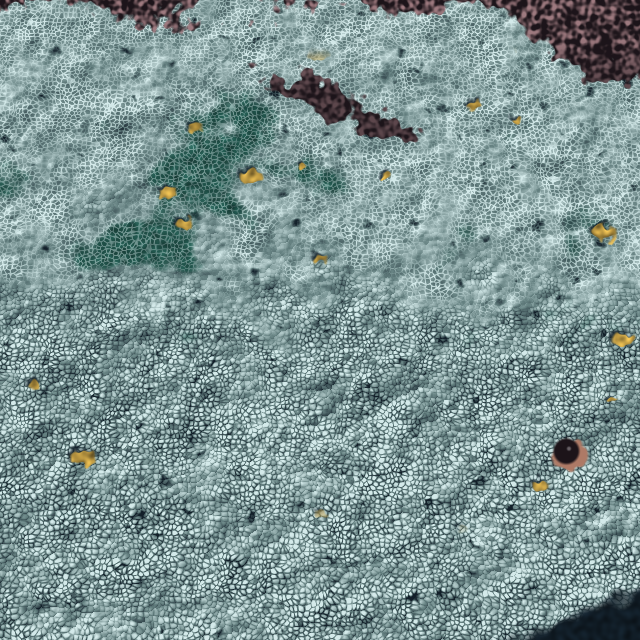
Write a three.js fragment shader that draws this texture.

```glsl
varying vec2 vUv;

#define CELLS 122.0
#define RELIEF 1.0
#define GRAIN_LEVEL 0.53
#define KNOB_GRID 13.0
#define PIT_GRID 22.0
#define OCHRE_GRID 9.0
#define OCHRE_CHANCE 0.36
#define LIGHT vec2(-0.6, 0.8)

const vec3 SHADOW = vec3(0.07, 0.12, 0.16);
const vec3 TEAL = vec3(0.40, 0.51, 0.51);
const vec3 PALE = vec3(0.76, 0.85, 0.85);
const vec3 POOL = vec3(0.11, 0.33, 0.29);
const vec3 OCHRE = vec3(0.74, 0.60, 0.26);
const vec3 WEED = vec3(0.11, 0.08, 0.10);
const vec3 PINK = vec3(0.62, 0.48, 0.50);

vec2 hash2(vec2 p) {
  vec2 q = vec2(dot(p, vec2(127.1, 311.7)), dot(p, vec2(269.5, 183.3)));
  return fract(sin(q) * 43758.5);
}

float corner(vec2 id, vec2 f, vec2 o) {
  return dot(hash2(id + o) * 2.0 - 1.0, f - o);
}

float gradientNoise(vec2 p) {
  vec2 id = floor(p), f = fract(p);
  vec2 u = f * f * (3.0 - 2.0 * f);
  float low = mix(corner(id, f, vec2(0, 0)), corner(id, f, vec2(1, 0)), u.x);
  float high = mix(corner(id, f, vec2(0, 1)), corner(id, f, vec2(1, 1)), u.x);
  return mix(low, high, u.y);
}

float fbm(vec2 p) {
  float sum = 0.0, amp = 1.0;
  for (int i = 0; i < 4; i++) {
    sum += amp * gradientNoise(p);
    p = p * 2.03 + 17.3;
    amp *= 0.55;
  }
  return sum;
}

// Nearest and second distance, side facing the light, random value per cell
vec4 voronoi(vec2 p) {
  vec2 base = floor(p);
  vec4 v = vec4(9.0, 9.0, 0.0, 0.0);
  for (int j = -1; j <= 1; j++)
  for (int i = -1; i <= 1; i++) {
    vec2 id = base + vec2(i, j);
    vec2 r = hash2(id);
    vec2 o = p - id - 0.05 - 0.9 * r;
    float d = length(o);
    if (d < v.x) v = vec4(d, v.x, dot(o, LIGHT), fract(r.x * 7.0 + r.y));
    else v.y = min(v.y, d);
  }
  return v;
}

// Offset from the nearest scattered spot, and its random size
vec3 scatter(vec2 p, float grid, float chance, float seed) {
  vec2 base = floor(p * grid);
  vec3 best = vec3(9.0);
  for (int j = -1; j <= 1; j++)
  for (int i = -1; i <= 1; i++) {
    vec2 id = base + vec2(i, j);
    vec2 d = p - (id + 0.15 + 0.7 * hash2(id + seed)) / grid;
    float pick = hash2(id + seed + 57.0).x;
    if (pick < chance && dot(d, d) < dot(best.xy, best.xy)) best = vec3(d, pick / chance);
  }
  return best;
}

float disc(vec2 d, float radius, float soft) {
  return 1.0 - smoothstep(radius - soft, radius + soft, length(d));
}

void main() {
  vec2 p = vUv;
  float broad = fbm(p * 3.5 + 4.0);
  float rough = gradientNoise(p * 32.0 + 9.0);
  float fine = gradientNoise(p * 85.0);
  float patches = gradientNoise(p * 14.0 + 5.0);
  vec2 wobble = vec2(rough, fine) * 0.011;

  // Cells shrink with distance: raised grains below, honeycomb above
  vec2 q = vec2((p.x - 0.5) * (1.0 + 0.25 * p.y), p.y * (1.0 + 0.2 * p.y));
  vec4 cell = voronoi((q + 0.012 * vec2(rough, patches)) * CELLS);
  float gap = cell.y - cell.x;
  float wall = 1.0 - smoothstep(0.08, 0.42, gap);
  float grain = smoothstep(0.0, 0.5, gap) * (1.0 - 0.35 * smoothstep(0.25, 0.7, cell.x));
  float comb = smoothstep(-0.12, 0.12, p.y - GRAIN_LEVEL + 0.25 * broad + 0.25 * patches);
  float depth = clamp(0.85 + 1.3 * patches + 1.2 * rough, 0.25, 1.4);
  float grains = 0.56 + (grain - 0.46) * 0.45 * depth + 0.22 * cell.z;
  float holes = 0.62 + (wall - 0.45) * 0.24 * depth;
  float tone = mix(grains, holes, comb) + (cell.w - 0.5) * mix(0.16, 0.08, comb);

  // Lumpy relief lit from the upper left
  vec2 lumps = p * vec2(13.0, 15.0);
  float slope = fbm(lumps) - fbm(lumps + LIGHT * 0.075);
  tone += slope * RELIEF * mix(0.95, 0.75, comb) + 0.08 * broad + 0.16 * fine;

  // Round knobs with a cast shadow
  vec3 knob = scatter(p + wobble * 0.7, KNOB_GRID, 0.4, 11.0);
  float size = 0.008 + 0.016 * knob.z;
  float dome = disc(knob.xy, size, size * 0.25);
  tone -= 0.2 * disc(knob.xy + LIGHT * size * 0.4, size, size * 0.4) * (1.0 - dome);
  tone += 0.17 * dome * dot(knob.xy, LIGHT) / size;

  // Small ragged pits
  vec3 pit = scatter(p + wobble * 1.3, PIT_GRID, 0.3, 31.0);
  float pitSize = 0.002 + 0.006 * pit.z;
  tone -= 0.42 * disc(pit.xy * vec2(1.0, 1.4), pitSize, 0.004);

  vec3 color = mix(SHADOW, TEAL, clamp(tone / 0.48, 0.0, 1.0));
  color = mix(color, PALE, clamp((tone - 0.48) / 0.32, 0.0, 1.2));

  // Green pools
  vec2 tilt = p - vec2(0.33, 0.74);
  float mainPool = 0.8 - length(vec2(tilt.x - 0.4 * tilt.y, tilt.y) / vec2(0.1, 0.12));
  float band = 1.0 - abs(p.y - 0.62) / 0.12;
  float puddles = min(band, 3.2 * gradientNoise(p * vec2(6.0, 9.0) + 2.0) - 0.9);
  float pool = smoothstep(-0.2, 0.4, max(mainPool, puddles) + 0.9 * rough + 0.9 * patches);
  color = mix(color, POOL * (0.9 + 0.5 * fine), pool * (0.92 - 0.4 * wall));

  // Ochre patches in shaded hollows
  vec3 patchSpot = scatter(p, OCHRE_GRID, OCHRE_CHANCE, 3.0);
  vec2 d = (patchSpot.xy + wobble * 1.4) * vec2(1.0, 1.5);
  float radius = 0.006 + 0.013 * patchSpot.z;
  float zone = smoothstep(0.15, 0.25, p.y) * (1.0 - smoothstep(0.88, 0.93, p.y));
  color = mix(color, SHADOW, 0.8 * zone * disc(d - LIGHT * 0.008, radius, 0.005));
  color = mix(color, OCHRE * (0.95 + 0.9 * fine), zone * disc(d, radius, 0.003));

  // Dark weed: broken top fringe and a slanting clump
  float fringe = p.y - 1.0 + 0.09 * smoothstep(0.72, 1.0, p.x) + 0.045 * abs(p.x - 0.45);
  fringe += 0.09 * gradientNoise(p * vec2(7.0, 9.0) + 3.0);
  vec2 along = p - vec2(0.53, 0.835);
  float clump = 0.028 - length(vec2(along.x * 0.3, along.y + 0.42 * along.x));
  float weed = smoothstep(-0.004, 0.006, max(fringe, clump) + 0.045 * rough + 0.03 * fine);
  float frond = smoothstep(-0.25, 0.5, gradientNoise(p * 130.0) + 0.7 * fine + 0.4 * rough);
  float blush = smoothstep(0.86, 0.95, p.y) * 0.5 + 0.5;
  color = mix(color, mix(WEED, PINK, frond * blush), weed);

  // Anemone in its hollow
  vec2 a = p - vec2(0.885, 0.295);
  color = mix(color, PINK * vec3(1.1, 1.0, 0.8), disc(a - vec2(0.006, -0.006) + wobble, 0.025, 0.003));
  color = mix(color, WEED, disc(a, 0.02, 0.003));
  color += 0.3 * disc(a - vec2(0.004, 0.004), 0.003, 0.002);

  // Shaded lower right edge
  float edge = (p.x - 0.82) * 0.42 - p.y + 0.03 * rough + 0.015 * broad;
  color = mix(color, SHADOW * (0.9 + 0.6 * fine), smoothstep(-0.012, 0.008, edge));

  gl_FragColor = vec4(clamp(color, 0.0, 1.0), 1.0);
}
```
